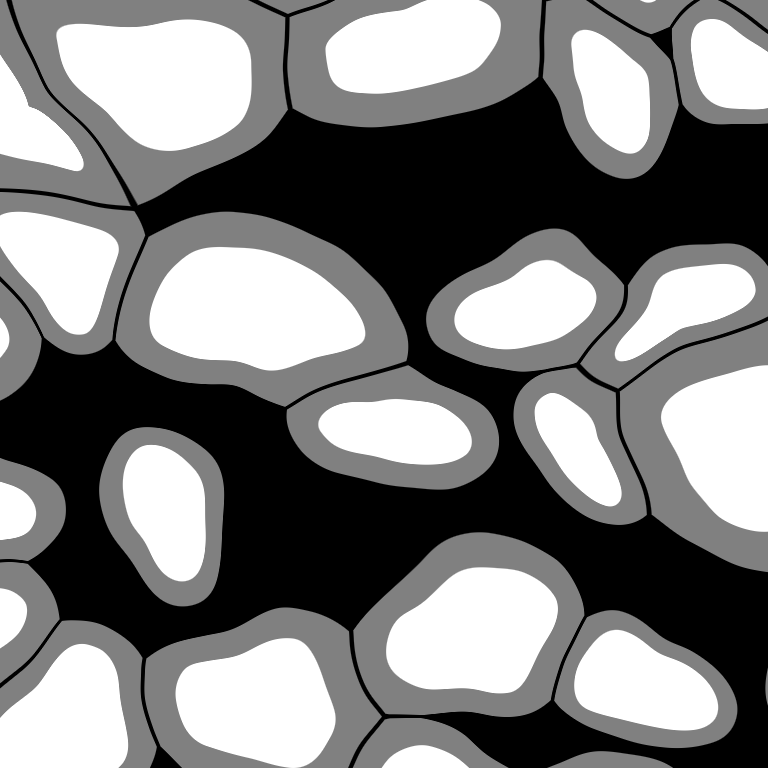
Give the GLSL for this pattern, as a WebGL 2 fragment shader.

```glsl
#version 300 es
precision highp float;

// Cross-section of packed fibers: white cores in gray sheaths on black.
// Lobed ellipses on a staggered, jittered lattice; where two of them meet,
// the bisector of their distance fields becomes a thin dark seam.

uniform vec2 u_resolution;
out vec4 fragColor;

const vec3 GROUND = vec3(0.0);
const vec3 SHEATH = vec3(0.5);
const vec3 CORE = vec3(1.0);

const float SPACING = 0.25;              // lattice pitch
const float JITTER = 0.58;               // in lattice units
const vec2 RADIUS = vec2(0.37, 0.71);    // min, max in lattice units
const vec2 ASPECT = vec2(1.05, 1.75);    // min, max elongation
const vec2 THICKNESS = vec2(0.20, 0.32); // sheath, as a share of the radius
const float TILT = -0.4;                 // preferred direction in radians
const float TILT_SPREAD = 2.0;
const float SEAM = 0.0026;               // half width of the seams
const float ROUNDING = 0.03;             // softness of the core corners
const vec2 WARP_COARSE = vec2(5.0, 0.04);   // frequency, amplitude
const vec2 WARP_FINE = vec2(22.0, 0.005);
const int REACH = 2;                     // lattice cells searched each way

struct Fiber {
  float dist;
  vec2 normal;
  float sheath;
};

vec2 hash2(vec2 p) {
  vec2 q = vec2(dot(p, vec2(127.1, 311.7)), dot(p, vec2(269.5, 183.3)));
  return fract(sin(q) * 43758.5453);
}

vec2 noise2(vec2 p) {
  vec2 i = floor(p), f = fract(p);
  f = f * f * (3.0 - 2.0 * f);
  vec2 low = mix(hash2(i), hash2(i + vec2(1, 0)), f.x);
  vec2 high = mix(hash2(i + vec2(0, 1)), hash2(i + vec2(1, 1)), f.x);
  return mix(low, high, f.y) - 0.5;
}

float smoothMax(float a, float b, float k) {
  float h = max(k - abs(a - b), 0.0) / k;
  return max(a, b) + 0.25 * h * h * k;
}

// Signed distance, outward normal and sheath width of one lattice fiber
Fiber fiberAt(vec2 p, vec2 cell) {
  vec2 place = hash2(cell) - 0.5;
  vec2 size = hash2(cell + 17.3);
  vec2 turn = hash2(cell + 41.9);
  vec2 phase = 6.2832 * hash2(cell + 73.1);

  float stagger = 0.5 * mod(cell.y, 2.0);
  vec2 center = (cell + 0.5 + vec2(stagger, 0.0) + JITTER * place) * SPACING;
  float radius = SPACING * mix(RADIUS.x, RADIUS.y, size.x);
  float stretch = sqrt(mix(ASPECT.x, ASPECT.y, size.y));
  vec2 axes = radius * vec2(stretch, 1.0 / stretch);

  float angle = TILT + TILT_SPREAD * (turn.x - 0.5);
  float c = cos(angle), s = sin(angle);
  mat2 toLocal = mat2(c, -s, s, c);
  vec2 q = toLocal * (p - center);

  // Lobes make the outline uneven and partly concave
  float a = atan(q.y, q.x + 1e-5);
  q /= 1.0 + 0.07 * sin(3.0 * a + phase.x) + 0.04 * sin(4.0 * a + phase.y);

  vec2 slope = q / (axes * axes);
  float k0 = length(q / axes);
  float k1 = max(length(slope), 1e-4);
  float sheath = radius * mix(THICKNESS.x, THICKNESS.y, turn.y);
  return Fiber(k0 * (k0 - 1.0) / k1, (slope / k1) * toLocal, sheath);
}

// Coverage of a shape, smoothed over one pixel
float fill(float dist, float pixel) {
  return clamp(0.5 - dist / pixel, 0.0, 1.0);
}

void main() {
  float pixel = 1.0 / u_resolution.y;
  vec2 p = gl_FragCoord.xy * pixel;
  p += WARP_COARSE.y * noise2(p * WARP_COARSE.x);
  p += WARP_FINE.y * noise2(p * WARP_FINE.x);
  vec2 home = floor(p / SPACING);

  // The fiber that owns this point
  Fiber owner = Fiber(1e3, vec2(0.0), 0.0);
  vec2 ownerCell = home;
  for (int y = -REACH; y <= REACH; y++)
    for (int x = -REACH; x <= REACH; x++) {
      vec2 cell = home + vec2(x, y);
      Fiber f = fiberAt(p, cell);
      if (f.dist < owner.dist) { owner = f; ownerCell = cell; }
    }

  // Cut it back along the seams shared with its neighbors
  float outer = owner.dist;
  float inner = owner.dist;
  for (int y = -REACH; y <= REACH; y++)
    for (int x = -REACH; x <= REACH; x++) {
      vec2 cell = home + vec2(x, y);
      if (cell == ownerCell) continue;
      Fiber f = fiberAt(p, cell);
      float facing = max(length(owner.normal - f.normal), 0.5);
      float seam = (owner.dist - f.dist) / facing + SEAM;
      outer = max(outer, seam);
      inner = smoothMax(inner, seam, ROUNDING);
    }

  vec3 color = mix(GROUND, SHEATH, fill(outer, pixel));
  color = mix(color, CORE, fill(inner + owner.sheath, pixel));
  fragColor = vec4(color, 1.0);
}
```
